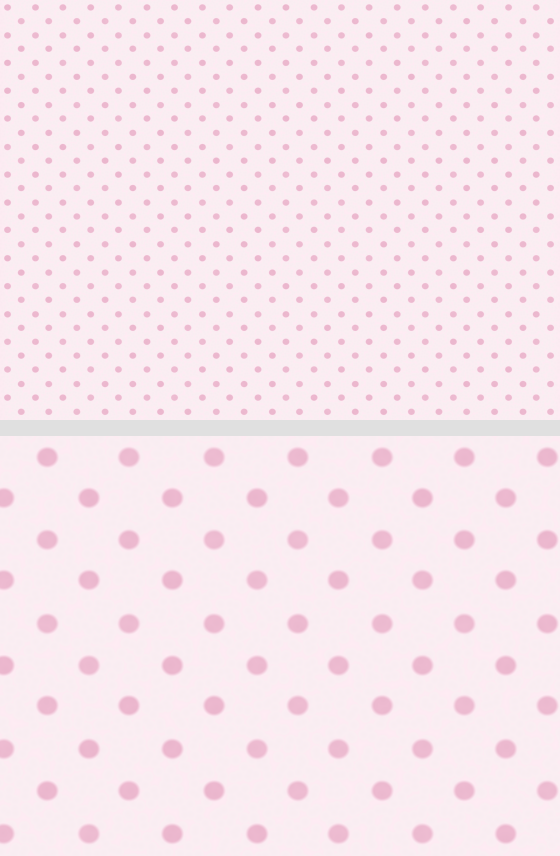
Top: the whole. Bottom: its middle third, enlarged.
This pattern is drawn by a WebGL 1 fragment shader. Its source:

```glsl
precision highp float;
// Pale pink paper with small rose polka dots on a staggered grid.

uniform vec2 u_resolution;

// Lengths are fractions of the canvas height, measured from the top left.
const vec2 PERIOD = vec2(0.06632, 0.06640);
const vec2 FIRST_DOT = vec2(0.0174, 0.0172);
const vec2 DOT_RADIUS = vec2(0.0080, 0.0074);
const float EDGE_SOFTNESS = 0.0018;
const float HALO_WIDTH = 0.0035;
const float DRIFT = 0.0012;
const float GRAIN_SCALE = 130.0;

const vec3 PAPER = vec3(0.980, 0.932, 0.950);
const vec3 BLUSH = vec3(0.990, 0.918, 0.948);
const vec3 ROSE = vec3(0.922, 0.715, 0.805);
const float TONE_VARIATION = 0.10;
const float GRAIN_LIGHT = 0.012;

vec2 hash2(vec2 p) {
  vec2 q = vec2(dot(p, vec2(127.1, 311.7)), dot(p, vec2(269.5, 183.3)));
  return fract(sin(q) * 43758.5);
}

// Distance to the nearest scattered point.
float cellular(vec2 p) {
  vec2 cell = floor(p);
  float nearest = 2.0;
  for (int y = -1; y <= 1; y++) {
    for (int x = -1; x <= 1; x++) {
      vec2 id = cell + vec2(float(x), float(y));
      nearest = min(nearest, length(id + hash2(id) - p));
    }
  }
  return nearest;
}

// Small shift shared by every dot of a column or row.
vec2 gridDrift(vec2 id) {
  return DRIFT * (0.6 * sin(id * 1.26 + 0.8) + 0.4 * sin(id * 2.9));
}

// x: signed distance to the nearest dot of one lattice, y: its tone.
vec2 dotLattice(vec2 p, vec2 start, float seed) {
  vec2 grid = (p - start) / PERIOD;
  vec2 id = floor(grid + 0.5);
  vec2 offset = (grid - id) * PERIOD - gridDrift(id + seed);
  float dist = (length(offset / DOT_RADIUS) - 1.0) * DOT_RADIUS.x;
  return vec2(dist, hash2(id + seed).x);
}

void main() {
  vec2 p = gl_FragCoord.xy / u_resolution.y;
  p.y = 1.0 - p.y;
  float aspect = u_resolution.x / u_resolution.y;

  // Two interleaved lattices make the stagger.
  vec2 even = dotLattice(p, FIRST_DOT, 0.0);
  vec2 odd = dotLattice(p, FIRST_DOT + 0.5 * PERIOD, 37.0);
  vec2 spot = even.x < odd.x ? even : odd;

  // Paper with faint mottling, pinker beside dots and at the side borders.
  float grain = cellular(p * GRAIN_SCALE);
  float halo = 1.0 - smoothstep(0.0, HALO_WIDTH, spot.x);
  float border = 1.0 - smoothstep(0.0, 0.02, min(p.x, aspect - p.x));
  float blush = smoothstep(0.48, 0.68, grain);
  blush = max(blush, max(halo, 0.7 * border));
  vec3 color = mix(PAPER, BLUSH, blush);

  // Soft dots, each slightly stronger or paler.
  float edge = max(EDGE_SOFTNESS, 0.75 / u_resolution.y);
  float ink = 1.0 - smoothstep(-edge, edge, spot.x);
  ink *= 1.0 - TONE_VARIATION * spot.y;
  color = mix(color, ROSE, ink);
  color += GRAIN_LIGHT * (grain - 0.45);

  gl_FragColor = vec4(color, 1.0);
}
```
